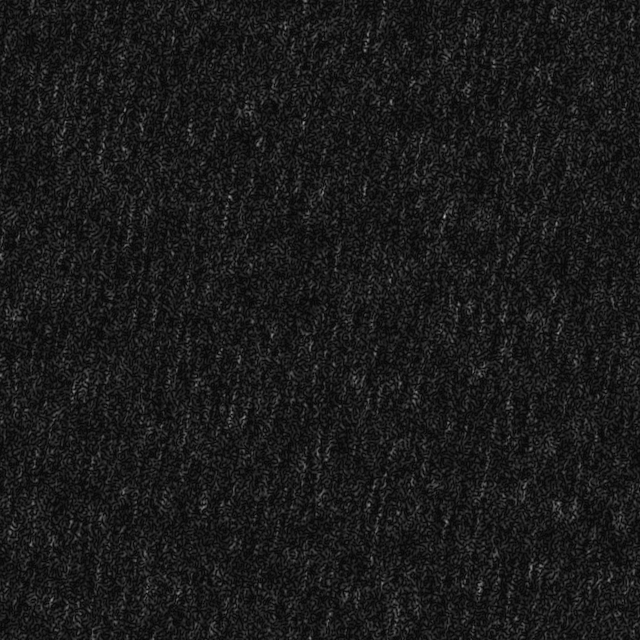
A Shadertoy shader for this texture:

```glsl
const float THREAD_TILT = 0.18;
const float GRAIN_DENSITY = 148.0;
const float GRAIN_CONTRAST = 1.27;
const vec2 STREAK_DENSITY = vec2(125.0, 21.0);
const vec3 BASE_BLACK = vec3(0.019);
const vec3 GRAIN_GREY = vec3(0.0595);

vec2 rotate(vec2 p, float angle) {
    float c = cos(angle), s = sin(angle);
    return vec2(c * p.x - s * p.y, s * p.x + c * p.y);
}

// Integer hash of a lattice cell, turned into a unit gradient
vec2 cellGradient(ivec2 cell, uint seed) {
    uint h = uint(cell.x) * 1597u ^ uint(cell.y) * 51749u ^ seed * 7919u;
    h = (h ^ (h >> 16)) * 73244475u;
    h = (h ^ (h >> 15)) * 73244475u;
    h ^= h >> 16;
    float angle = 6.28319 * float(h & 65535u) / 65536.0;
    return vec2(cos(angle), sin(angle));
}

float cornerValue(ivec2 cell, vec2 local, ivec2 corner, uint seed) {
    return dot(cellGradient(cell + corner, seed), local - vec2(corner));
}

// Gradient noise scaled to roughly unit variance
float gradientNoise(vec2 p, uint seed) {
    ivec2 cell = ivec2(floor(p));
    vec2 f = fract(p);
    vec2 w = f * f * f * (f * (f * 6.0 - 15.0) + 10.0);
    float low = mix(cornerValue(cell, f, ivec2(0, 0), seed),
                    cornerValue(cell, f, ivec2(1, 0), seed), w.x);
    float high = mix(cornerValue(cell, f, ivec2(0, 1), seed),
                     cornerValue(cell, f, ivec2(1, 1), seed), w.x);
    return 4.35 * mix(low, high, w.y);
}

// Bright rounded grains with dark gaps: length of two independent noises
float speckle(vec2 p, float density, float contrast) {
    vec2 q = p * density * vec2(1.08, 0.94);
    float first = gradientNoise(rotate(q, 0.5), 1u);
    float second = gradientNoise(rotate(q, -0.65) + 0.37, 2u);
    return pow(length(vec2(first, second)), contrast);
}

// Brightness of the fibres: sparse fine streaks over faint long ones and clouds
float fibreGain(vec2 p, vec2 density) {
    float fineStreak = gradientNoise(p * density, 3u);
    float longStreak = gradientNoise(p * density * vec2(0.6, 0.4) + 5.3, 4u);
    float cloud = gradientNoise(rotate(p, 0.7) * 11.0, 5u);
    float peak = max(fineStreak, 0.0);
    return exp(0.18 * fineStreak + 0.08 * peak * peak
             + 0.09 * longStreak + 0.06 * cloud);
}

void mainImage(out vec4 fragColor, in vec2 fragCoord) {
    vec2 uv = fragCoord / iResolution.y;
    vec2 thread = rotate(uv, THREAD_TILT);

    float grain = speckle(thread, GRAIN_DENSITY, GRAIN_CONTRAST);
    float gain = fibreGain(thread, STREAK_DENSITY);

    fragColor = vec4(BASE_BLACK + GRAIN_GREY * grain * gain, 1.0);
}
```
